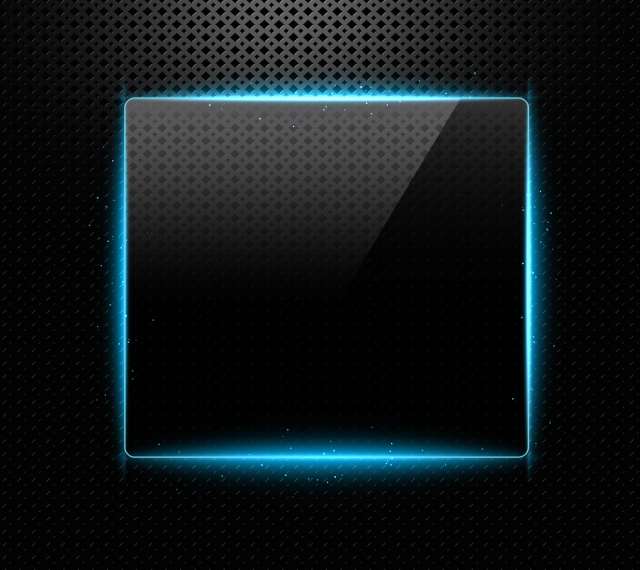
This background is drawn by a Shadertoy shader. Its source:

```glsl
// A glossy dark glass panel with glowing cyan edges over perforated metal.
// Metal is a repeated diamond lattice; the panel is a rounded box distance;
// each edge adds a tapered halo, and a loop scatters sparks around them.

#define PANEL_CENTER vec2(0.573, 0.513)
#define PANEL_HALF vec2(0.354, 0.315)
#define PANEL_RADIUS 0.0176
#define CELL vec2(0.0256, 0.0227)
#define LATTICE_ORIGIN vec2(0.387, 0.662)
#define GLOW_COLOR vec3(0.0, 0.72, 0.98)
#define RIM_COLOR vec3(0.50, 0.87, 0.92)
#define SPARKS_PER_EDGE 30
#define SPARK_RADIUS 0.0013

float hash(vec2 p) {
    return fract(sin(dot(p, vec2(127.1, 311.7))) * 43758.5453);
}

// Soft coverage of a signed distance
float fill(float d, float blur) {
    return 1.0 - smoothstep(-blur, blur, d);
}

float roundedBox(vec2 p, vec2 halfSize, float radius) {
    vec2 q = abs(p) - halfSize + radius;
    return length(max(q, 0.0)) + min(max(q.x, q.y), 0.0) - radius;
}

// One diamond lattice: x is hole coverage, y is the lit lower-right lip
vec2 perforation(vec2 p, vec2 halfSize, float px) {
    vec2 q = (fract(p / CELL + 0.5) - 0.5) * CELL / halfSize;
    float scale = halfSize.x * halfSize.y / length(halfSize);
    float hole = fill((abs(q.x) + abs(q.y) - 1.0) * scale, px * 0.7);
    float lip = fill(abs(q.x - q.y - 1.1) * scale - 0.0005, px * 0.8);
    lip *= 1.0 - smoothstep(0.5, 0.95, abs(q.x + q.y));
    return vec2(hole, lip);
}

// Halo of one edge: along runs -1..1, across is positive outside the panel
vec3 edgeGlow(float along, float across, float outerReach, float innerReach, float core) {
    float taper = max(0.0, 1.0 - along * along);
    float reach = (across > 0.0 ? outerReach : innerReach) * (0.3 + 0.7 * taper);
    float r = abs(across) / reach;
    float halo = taper * exp(-1.2 * r - 0.9 * r * r);
    float hot = core * taper * taper * exp(-pow(across / 0.0045, 2.0));
    return GLOW_COLOR * halo + vec3(0.75, 0.8, 0.8) * hot;
}

// Sparks scattered along all four edges
float sparks(vec2 p, float px) {
    float sum = 0.0;
    for (int side = 0; side < 4; side++) {
        bool upright = side < 2;
        float facing = mod(float(side), 2.0) * 2.0 - 1.0;
        for (int i = 0; i < SPARKS_PER_EDGE; i++) {
            vec2 seed = vec2(float(i) + 1.0, float(side) * 7.3 + 2.0);
            float along = (hash(seed) + hash(seed + 31.0) - 1.0) * 0.95;
            float across = (hash(seed + 57.0) + hash(seed + 83.0) - 0.9) * 0.065;
            vec2 spot = upright
                ? vec2(facing * (PANEL_HALF.x + across), along * PANEL_HALF.y)
                : vec2(along * PANEL_HALF.x, facing * (PANEL_HALF.y + across));
            float size = SPARK_RADIUS * (0.45 + 0.75 * hash(seed + 109.0));
            float strength = 0.35 + 0.65 * hash(seed + 137.0);
            sum += strength * fill(length(p - spot) - size, px * 0.7);
        }
    }
    return sum;
}

void mainImage(out vec4 fragColor, in vec2 fragCoord) {
    float px = 1.0 / iResolution.y;
    vec2 uv = fragCoord / iResolution.xy;
    vec2 p = uv * vec2(1.1228, 1.0);
    vec2 local = p - PANEL_CENTER;

    // Perforated metal lit from the top
    vec2 large = perforation(p - LATTICE_ORIGIN, vec2(0.0088, 0.0080), px);
    vec2 small = perforation(p - LATTICE_ORIGIN + CELL * 0.5, vec2(0.0046, 0.0042), px);
    float hole = max(large.x, small.x);
    float lip = max(large.y, small.y * 0.7);
    vec2 lamp = (p - vec2(0.51, 1.0)) / vec2(0.31, 0.21);
    float light = 0.37 * exp(-dot(lamp, lamp));
    float metal = mix(0.008 + light, 0.012, hole) + lip * (0.21 + 0.25 * light);
    vec3 color = vec3(metal);

    // Glass with a fading gloss cut by a slanted reflection
    float box = roundedBox(local, PANEL_HALF, PANEL_RADIUS);
    float inside = fill(box, px);
    float depth = PANEL_HALF.y - local.y;
    float gloss = 0.35 * (1.0 - smoothstep(0.0, 0.37, depth));
    float slant = fill(p.x - 0.8085 + 0.6 * depth, px);
    gloss *= mix(0.55 * exp(-5.0 * depth), 1.0, slant);
    gloss *= 1.0 - 0.28 * hole * smoothstep(0.0, 0.06, depth);
    float glass = gloss + lip * 0.065 + 0.004;
    color = mix(color, vec3(glass, glass, glass * 1.02), inside);

    // Edge glows, reaching a little past the corners
    vec2 along = local / (PANEL_HALF + vec2(0.03, 0.05));
    color += edgeGlow(along.y, -local.x - PANEL_HALF.x, 0.028, 0.007, 0.15);
    color += edgeGlow(along.y, local.x - PANEL_HALF.x, 0.034, 0.009, 0.8);
    color += edgeGlow(along.x, local.y - PANEL_HALF.y, 0.032, 0.010, 0.7);
    color += edgeGlow(along.x, -local.y - PANEL_HALF.y, 0.044, 0.038, 0.3);

    // Bright rim and sparks
    float rim = fill(abs(box) - 0.0011, px * 0.8);
    color = mix(color, max(color, RIM_COLOR), rim * 0.9);
    color += vec3(0.30, 0.85, 0.92) * sparks(local, px);

    fragColor = vec4(clamp(color, 0.0, 1.0), 1.0);
}
```
